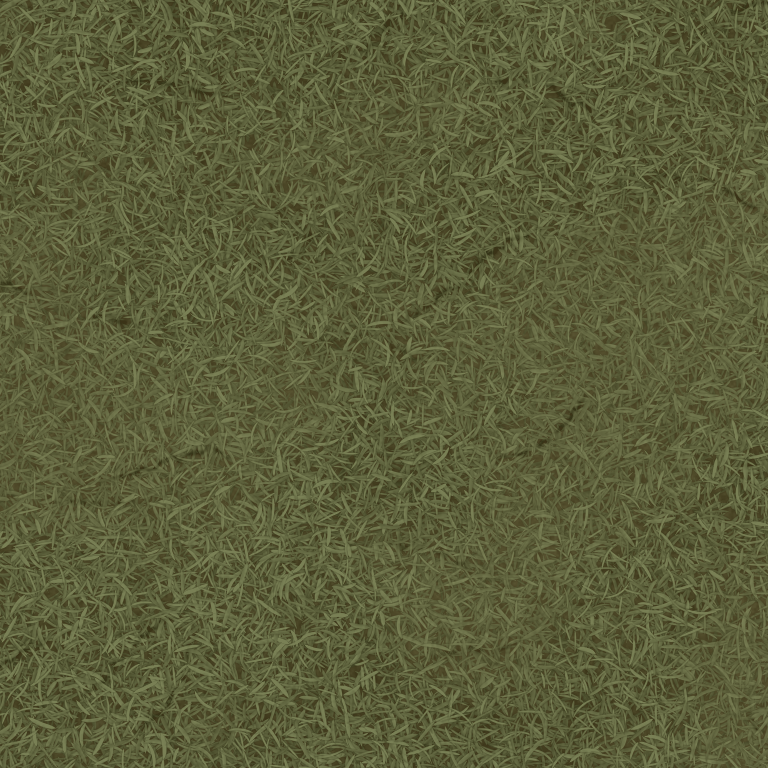
This texture is drawn by a Shadertoy shader. Its source:

```glsl
// Matted olive turf: short curved blades scattered in jittered grid layers over
// brown soil, lighter towards the top, each casting a soft contact shadow.
// Worn patches mute the blades, and ragged dark furrows cross the mat.

const vec3 DEEP_OLIVE = vec3(0.25, 0.25, 0.13);
const vec3 PALE_OLIVE = vec3(0.44, 0.46, 0.30);
const vec3 SOIL_TINT  = vec3(0.018, -0.008, -0.006);
const float SOIL_TONE = 0.20;
const float MEAN_TONE = 0.59;
const float CONTRAST = 1.38;
const int BLADE_LAYERS = 7;
const int BLADES_PER_CELL = 2;
const float BLADE_CELL = 0.026;
const float FURROW_CELL = 0.17;

// Integer hash giving three values from 0 to 1
vec3 hash3(ivec3 key) {
    uvec3 v = uvec3(key) * 1664525u + 1013904223u;
    v.x += v.y * v.z; v.y += v.z * v.x; v.z += v.x * v.y;
    v ^= v >> 16u;
    v.x += v.y * v.z; v.y += v.z * v.x; v.z += v.x * v.y;
    return vec3(v >> 8u) / 16777216.0;
}

float valueNoise(vec2 p, int seed) {
    ivec2 i = ivec2(floor(p));
    vec2 f = fract(p);
    f = f * f * (3.0 - 2.0 * f);
    float a = hash3(ivec3(i, seed)).x;
    float b = hash3(ivec3(i + ivec2(1, 0), seed)).x;
    float c = hash3(ivec3(i + ivec2(0, 1), seed)).x;
    float d = hash3(ivec3(i + ivec2(1, 1), seed)).x;
    return mix(mix(a, b, f.x), mix(c, d, f.x), f.y);
}

float fbm(vec2 p, int seed) {
    float sum = 0.0, gain = 0.5;
    for (int i = 0; i < 4; i++) {
        sum += gain * valueNoise(p, seed + i);
        p = p * 2.03 + 7.1;
        gain *= 0.5;
    }
    return sum / 0.9375;
}

vec2 rotate(vec2 p, float angle) {
    float c = cos(angle), s = sin(angle);
    return vec2(c * p.x + s * p.y, c * p.y - s * p.x);
}

// Approximate distance to a bent blade with blunt tapered ends
float bladeDistance(vec2 q, float halfLength, float halfWidth, float bend) {
    float along = q.x / halfLength;
    along *= along;
    return abs(q.y + bend * q.x * q.x) - halfWidth * (1.0 - along * along);
}

// Paints one layer; x carries the tone, y the amount of bare soil
vec2 paintBlades(vec2 ground, vec2 uv, int layer, float pixel) {
    float height = float(layer) / float(BLADE_LAYERS - 1);
    vec2 p = uv / BLADE_CELL + hash3(ivec3(layer, 91, 17)).xy;
    ivec2 home = ivec2(floor(p));
    for (int k = 0; k < 9 * BLADES_PER_CELL; k++) {
        int n = k / BLADES_PER_CELL;
        ivec2 cell = home + ivec2(n % 3 - 1, n / 3 - 1);
        int seed = layer * 8 + (k % BLADES_PER_CELL) * 2;
        vec3 place = hash3(ivec3(cell, seed));
        vec3 form = hash3(ivec3(cell, seed + 1));
        vec2 q = rotate((p - vec2(cell) - place.xy) * BLADE_CELL, 6.2832 * place.z);
        float halfWidth = mix(0.0011, 0.0027, form.y * form.y);
        float d = bladeDistance(q, mix(0.010, 0.020, form.x), halfWidth, 32.0 * (form.z - 0.5));

        float shadow = smoothstep(0.0026, 0.0, d);
        float cover = smoothstep(pixel, -pixel, d);
        float tone = mix(0.46, 0.86, height) + 0.46 * (fract(form.x * 37.0) - 0.5);
        tone += 0.10 * clamp(q.y / halfWidth, -1.0, 1.0);
        ground.x = mix(ground.x * (1.0 - 0.22 * shadow), tone, cover);
        ground.y *= 1.0 - cover;
    }
    return ground;
}

// Darkness of the broken, wandering furrows
float furrows(vec2 uv) {
    ivec2 home = ivec2(floor(uv / FURROW_CELL));
    float dark = 0.0;
    for (int n = 0; n < 9; n++) {
        ivec2 cell = home + ivec2(n % 3 - 1, n / 3 - 1);
        vec3 place = hash3(ivec3(cell, 301));
        vec3 form = hash3(ivec3(cell, 302));
        vec2 q = rotate(uv - (vec2(cell) + place.xy) * FURROW_CELL, mix(-0.9, 1.0, place.z));
        float along = q.x / mix(0.06, 0.12, form.x);
        float path = 0.05 * (fbm(vec2(q.x * 16.0, form.y * 50.0), 310) - 0.5)
                   + 0.007 * (valueNoise(vec2(q.x * 130.0, form.z * 40.0), 320) - 0.5)
                   + 7.0 * (form.y - 0.5) * q.x * q.x;
        float d = abs(q.y - path);
        float line = smoothstep(0.0046, 0.0004, d) + 0.25 * smoothstep(0.014, 0.0, d);
        float ends = 1.0 - smoothstep(0.5, 1.0, abs(along));
        dark = max(dark, line * ends * smoothstep(0.25, 0.95, form.z));
    }
    return dark * smoothstep(0.15, 0.7, valueNoise(uv * 95.0, 330));
}

void mainImage(out vec4 fragColor, in vec2 fragCoord) {
    vec2 uv = fragCoord / iResolution.y;
    float pixel = 0.7 / iResolution.y;

    // Soil, then blades from the bottom layer up
    vec2 ground = vec2(SOIL_TONE + 0.30 * (fbm(uv * 90.0, 400) - 0.5), 1.0);
    for (int layer = 0; layer < BLADE_LAYERS; layer++)
        ground = paintBlades(ground, uv, layer, pixel);

    // Worn patches, broad tone drift, fine grain and furrows
    float worn = smoothstep(0.38, 0.72, fbm(uv * 5.0, 410));
    float tone = MEAN_TONE + (ground.x - MEAN_TONE) * CONTRAST * (1.0 - 0.30 * worn);
    tone += 0.20 * (fbm(uv * 4.0, 420) - 0.5) + 0.24 * (valueNoise(uv * 300.0, 430) - 0.5);
    tone -= 0.50 * furrows(uv);
    tone += 0.04;

    vec3 color = mix(DEEP_OLIVE, PALE_OLIVE, clamp(tone, -0.2, 1.2));
    color += SOIL_TINT * (ground.y + 0.2 * worn - 0.2);
    fragColor = vec4(color, 1.0);
}
```
